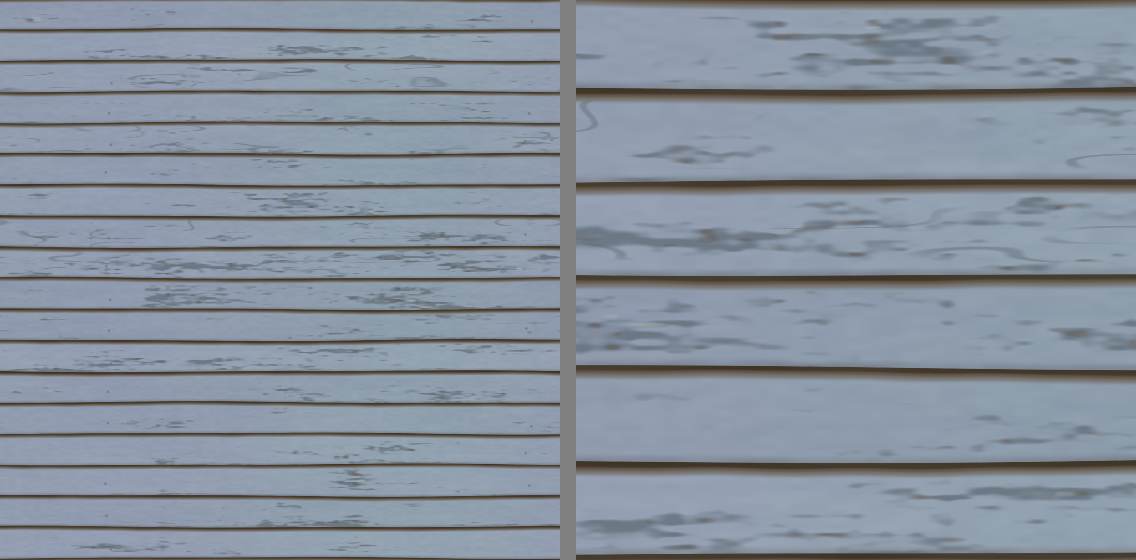
Left, the full canvas; right, a detail of the centre.
Reproduce this texture procedurally as a WebGL 1 fragment shader.

```glsl
precision highp float;
// Weathered blue-grey clapboard siding: eighteen horizontal boards with brown shadow gaps.
uniform vec2 u_resolution;

const float BOARDS = 18.0;
const float TAU = 6.2831853;

float hash(vec2 p) {
  return fract(sin(dot(p, vec2(127.1, 311.7))) * 43758.5453);
}

// Value noise that wraps after a whole number of cells
float noise(vec2 p, vec2 period) {
  vec2 i = floor(p), f = fract(p);
  f = f * f * (3.0 - 2.0 * f);
  vec2 a = mod(i, period), b = mod(i + 1.0, period);
  return mix(mix(hash(a), hash(vec2(b.x, a.y)), f.x),
             mix(hash(vec2(a.x, b.y)), hash(b), f.x), f.y);
}

// Noise over the wall: cells across the canvas, cells down each board
float grain(vec2 wall, float across, float perBoard) {
  return noise(wall * vec2(across, perBoard), vec2(across, perBoard * BOARDS));
}

void main() {
  vec2 uv = gl_FragCoord.xy / u_resolution;
  float aa = BOARDS / u_resolution.y;
  vec2 wall = vec2(uv.x, (1.0 - uv.y) * BOARDS + 0.07);

  // Nearest gap, slightly bowed; d runs downward from the lower lip of a board
  float gap = floor(wall.y + 0.5);
  float gapSeed = hash(vec2(mod(gap, BOARDS), 7.0));
  float bow = 0.025 * sin(TAU * (uv.x + gapSeed)) + 0.012 * sin(TAU * (2.0 * uv.x + 5.0 * gapSeed));
  float d = wall.y - gap - bow;
  float row = mod(gap - step(d, 0.0), BOARDS);
  float v = fract(d);
  float rowSeed = hash(vec2(row, 3.0));

  // Paint: broad tints, brushed streaks and fine speckle
  float cloud = grain(wall, 5.0, 1.0);
  float brushed = grain(wall, 14.0, 7.0);
  float fine = grain(wall, 90.0, 14.0);
  vec3 col = mix(vec3(0.55, 0.60, 0.675), vec3(0.59, 0.64, 0.70), 0.35 * cloud + 0.4 * brushed + 0.25 * rowSeed);
  col += vec3(-0.004, 0.008, -0.004) * sin(TAU * (uv.x - 0.45));
  col += 0.022 * (fine - 0.5) + 0.012 * (rowSeed - 0.5);

  // Worn paint: short dashes gathered in patches, strongest low on the board
  float rowWear = 0.6 * rowSeed + 0.5 * exp(-pow((row - 9.0) / 2.2, 2.0));
  float patches = grain(wall + vec2(0.37, 0.0), 9.0, 3.0);
  float dashes = 0.65 * grain(wall, 38.0, 15.0) + 0.35 * grain(wall, 110.0, 20.0);
  float bias = 0.17 * (rowWear - 0.5) + 0.16 * (v - 0.5) - 0.04 * cos(TAU * (uv.x - 0.08));
  float wear = smoothstep(0.64, 0.84, 0.5 * (patches + dashes) + bias);
  vec3 bareWood = mix(vec3(0.36, 0.41, 0.45), vec3(0.33, 0.31, 0.29), smoothstep(0.6, 0.9, fine));
  col = mix(col, bareWood, 0.7 * wear);

  // Long hairline cracks on some boards, and rare pale chips
  float crack = abs(grain(wall + vec2(0.61, 0.0), 11.0, 5.0) - 0.5);
  float cracked = step(0.6, hash(vec2(row, 19.0))) * smoothstep(0.45, 0.75, grain(wall, 17.0, 4.0));
  col = mix(col, vec3(0.40, 0.44, 0.48), 0.5 * cracked * (1.0 - smoothstep(0.01, 0.035 + aa, crack)));
  float chip = smoothstep(0.86, 0.96, grain(wall + vec2(0.2, 0.0), 45.0, 11.0)) * smoothstep(0.72, 0.9, patches);
  col = mix(col, vec3(0.68, 0.70, 0.70), 0.5 * chip);

  // Nail heads near two studs
  for (int k = 0; k < 2; k++) {
    float stud = float(k);
    float seed = hash(vec2(row, 31.0 + stud));
    float dx = fract(uv.x - 0.18 - 0.75 * stud - 0.02 * seed + 0.5) - 0.5;
    float r = length(vec2(dx, (v - 0.55 - 0.2 * seed) / BOARDS));
    col = mix(col, vec3(0.40, 0.43, 0.46), 0.65 * step(0.4, seed) * (1.0 - smoothstep(0.001, 0.0035, r)));
  }

  // Ragged, dirty lower lip
  float lip = smoothstep(-0.10, 0.0, d) * step(d, 0.0);
  col = mix(col, vec3(0.42, 0.45, 0.48), lip * (0.25 + 0.5 * dashes));

  // Gap: dark slit, brown underside, then a shadow fading onto the board below
  float width = 0.055 + 0.02 * gapSeed + 0.02 * (grain(wall, 24.0, 1.0) - 0.5);
  vec3 shade = mix(vec3(0.46, 0.45, 0.44), col, smoothstep(width + 0.03, width + 0.10, d));
  shade = mix(vec3(0.39, 0.345, 0.285), shade, smoothstep(width, width + 0.035 + aa * 0.5, d));
  vec3 slit = vec3(0.26, 0.22, 0.17) + 0.05 * (brushed - 0.5);
  shade = mix(slit, shade, smoothstep(width - 0.025 - aa * 0.5, width + aa * 0.5, d));
  col = mix(col, shade, smoothstep(-0.5 * aa, 0.5 * aa, d));

  gl_FragColor = vec4(col, 1.0);
}
```
